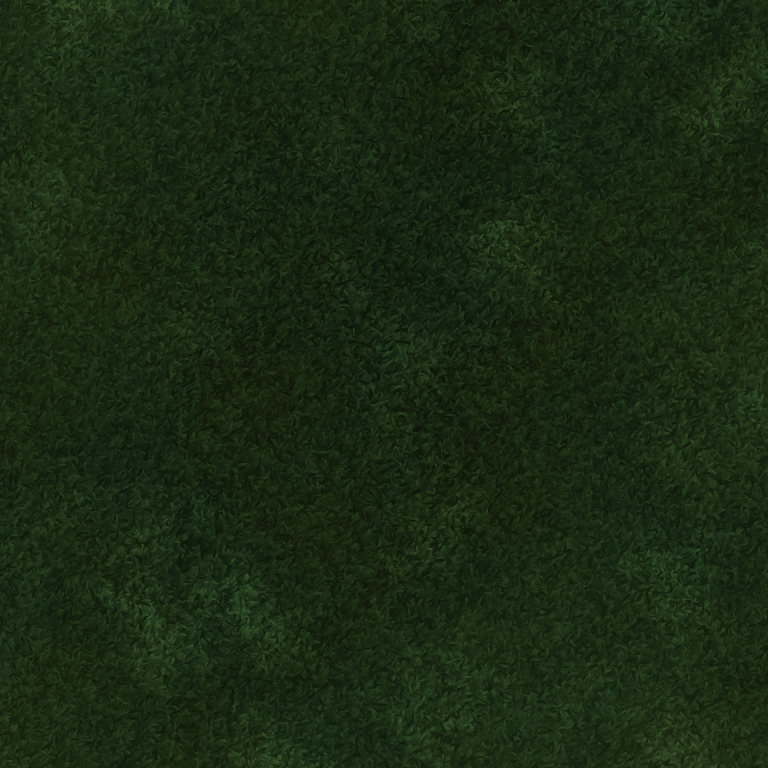
Write a WebGL 1 fragment shader that draws this texture.

```glsl
precision highp float;
uniform vec2 u_resolution;

vec3 hash3(vec2 p) {
  vec3 q = fract(p.xyx * vec3(0.1031, 0.1030, 0.0973));
  q += dot(q, q.yxz + 33.33);
  return fract((q.xxy + q.yzz) * q.zyx);
}

// Layered curved blades; returns a tone, darker at each root
float grassBlades(vec2 uv) {
  float tone = 0.3;
  for (int layer = 0; layer < 7; layer++) {
    float depth = float(layer);
    vec2 grid = uv * (88.0 + 2.0 * depth) + depth * vec2(17.3, 9.7);
    for (int j = -1; j <= 1; j++) {
      for (int i = -1; i <= 1; i++) {
        vec2 cell = floor(grid) + vec2(float(i), float(j));
        vec3 place = hash3(cell + depth * 151.0);
        vec3 look = hash3(cell + depth * 151.0 + 613.0);
        // Directions lean gently towards the rising diagonal
        float turn = place.z - 0.5;
        float angle = 0.8 + 3.14 * turn * (0.5 + abs(turn));
        float c = cos(angle), s = sin(angle);
        vec2 q = grid - cell - place.xy;
        q = vec2(c * q.x + s * q.y, c * q.y - s * q.x);
        q.y += (look.x - 0.5) * 1.2 * q.x * q.x;
        float along = q.x / 0.75;
        float halfWidth = 0.16 * (1.0 - along * along);
        float cover = 1.0 - smoothstep(-0.07, 0.09, abs(q.y) - halfWidth);
        cover *= 1.0 - smoothstep(0.75, 1.05, abs(along));
        float shade = look.y * (0.65 + 0.35 * along);
        tone = mix(tone, shade, cover * 0.92);
      }
    }
  }
  return tone;
}

// Soft scattered spots of paler growth
float palePatches(vec2 uv) {
  vec2 grid = uv * 8.5 + 0.2 * sin(uv.yx * vec2(31.0, 37.0))
            + 0.12 * sin(uv.yx * vec2(93.0, 81.0) + uv * 40.0);
  float sum = 0.0;
  for (int j = -1; j <= 1; j++) {
    for (int i = -1; i <= 1; i++) {
      vec2 cell = floor(grid) + vec2(float(i), float(j));
      vec3 h = hash3(cell + 37.0);
      vec2 q = grid - cell - 0.15 - 0.7 * h.xy;
      float fade = 1.0 - smoothstep(0.0, 1.1, length(q));
      sum += h.z * h.z * h.z * fade * fade;
    }
  }
  return sum;
}

// Broad drift from layered sines
float drift(vec2 p) {
  return 0.4 * sin(p.x * 5.1 + 1.7 * sin(p.y * 4.3 + 0.6))
       + 0.3 * sin(p.y * 11.0 + 1.4 * sin(p.x * 8.0))
       + 0.3 * sin(p.x * 19.0 - p.y * 15.0 + 2.0 * sin(p.y * 13.0));
}

void main() {
  vec2 uv = gl_FragCoord.xy / u_resolution.y;
  float patches = palePatches(uv);
  float blades = grassBlades(uv) - 0.33;

  // Dark middle, lighter margins, stronger blades in the pale spots
  float tone = 0.38 + 1.45 * blades * (0.8 + 0.8 * patches);
  tone += 0.5 * patches + 0.11 * drift(uv + 3.0);
  tone += 0.36 * (distance(uv, vec2(0.52, 0.56)) - 0.38);

  vec3 deepGreen = vec3(0.055, 0.095, 0.037);
  vec3 litGreen = vec3(0.155, 0.245, 0.120);
  vec3 color = mix(deepGreen, litGreen, clamp(tone, -0.25, 1.5));

  // Warm olive against cool green
  color += vec3(0.008, 0.0, -0.006) * drift(uv.yx * 1.9 + 8.0);
  gl_FragColor = vec4(color, 1.0);
}
```
